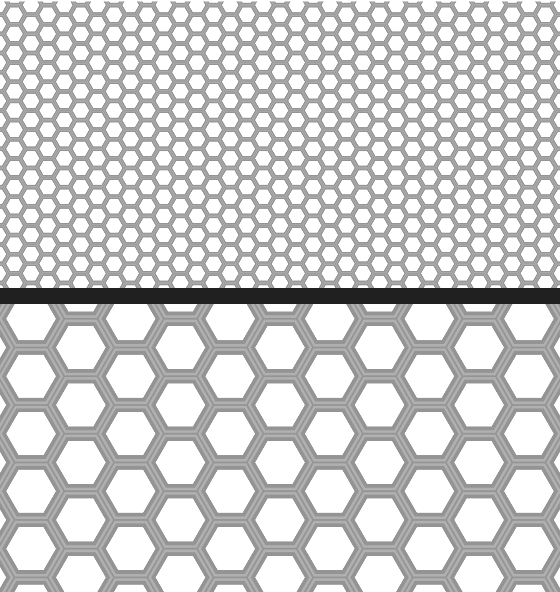
Top, the full canvas; bottom, a detail of the centre.
Write a WebGL 2 fragment shader that draws this pattern.

```glsl
#version 300 es
precision highp float;
// Honeycomb mesh of flat-topped hexagons with finely grooved grey bars on white.

#define ROWS 15.03          // hexagons down the canvas height
#define ORIGIN_Y 0.949      // height of one cell centre, as a share of the canvas
#define TOP_MARGIN 0.005    // blank strip along the top, as a share of the canvas
#define BAR_HALF 0.126      // half width of a bar, in hexagon heights
#define GROOVE_INNER 0.015  // where the pale groove starts, from the bar's middle
#define GROOVE_OUTER 0.060  // where the pale groove ends
#define EDGE_SOFTNESS 0.6   // width of the bar's smoothed edge, in pixels
#define PAPER vec3(1.0)
#define BAR_GREY vec3(0.58)
#define GROOVE_GREY vec3(0.69)

uniform vec2 u_resolution;
out vec4 fragColor;

// Offset from the nearest point of a rectangular lattice.
vec2 latticeOffset(vec2 p, vec2 spacing) {
    return p - spacing * floor(p / spacing + 0.5);
}

// Distance from the nearest border between hexagons of height 1.
float borderDistance(vec2 p) {
    vec2 spacing = vec2(sqrt(3.0), 1.0);
    vec2 evenCell = latticeOffset(p, spacing);
    vec2 oddCell = latticeOffset(p - 0.5 * spacing, spacing);
    vec2 q = abs(dot(evenCell, evenCell) < dot(oddCell, oddCell) ? evenCell : oddCell);
    return 0.5 - max(q.y, dot(q, vec2(0.5 * sqrt(3.0), 0.5)));
}

// Coverage of the zone within a given distance, with a soft edge.
float within(float dist, float limit, float softness) {
    return clamp((limit - dist) / softness + 0.5, 0.0, 1.0);
}

void main() {
    float pixel = ROWS / u_resolution.y;
    vec2 origin = u_resolution * vec2(0.5, ORIGIN_Y);
    float dist = borderDistance((gl_FragCoord.xy - origin) * pixel);

    // Solid bar, then a pale groove on each side of its middle line.
    float bar = within(dist, BAR_HALF, EDGE_SOFTNESS * pixel);
    float groove = within(dist, GROOVE_OUTER, pixel) - within(dist, GROOVE_INNER, pixel);

    // Blank strip along the top edge.
    float top = (1.0 - TOP_MARGIN) * u_resolution.y;
    bar *= within(gl_FragCoord.y, top, 1.0);

    vec3 barColour = mix(BAR_GREY, GROOVE_GREY, groove);
    fragColor = vec4(mix(PAPER, barColour, bar), 1.0);
}
```
